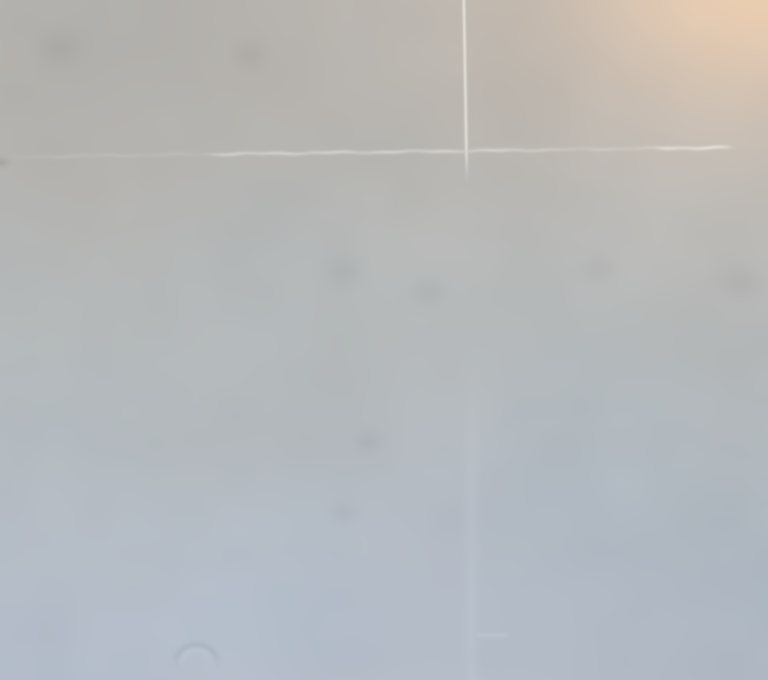
Reproduce this texture procedurally as a WebGL 2 fragment shader.

```glsl
#version 300 es
precision highp float;
// A pale plaster wall with two thin bright seams and a warm glow in the top right corner.
uniform vec2 u_resolution;
out vec4 fragColor;

const vec3 WARM_GREY = vec3(0.700, 0.697, 0.685);
const vec3 MID_GREY = vec3(0.705, 0.722, 0.727);
const vec3 COOL_BLUE = vec3(0.708, 0.742, 0.790);
const vec3 SEAM_LIGHT = vec3(0.900, 0.890, 0.870);

vec2 hash2(vec2 cell) {
  vec2 h = vec2(dot(cell, vec2(127.1, 311.7)), dot(cell, vec2(269.5, 183.3)));
  return fract(sin(h) * 43758.5);
}

// Soft cellular noise: smooth blobs around jittered cell points, about -0.5 to 0.5
float softCells(vec2 p) {
  vec2 cell = floor(p), f = fract(p);
  float sum = 0.0, weight = 0.0;
  for (int j = -1; j <= 1; j++) {
    for (int i = -1; i <= 1; i++) {
      vec2 o = vec2(i, j);
      vec2 h = hash2(cell + o);
      vec2 d = o + 0.25 + 0.5 * h - f;
      float w = exp(-4.0 * dot(d, d));
      sum += w * (fract(h.x * 17.0 + h.y * 5.0) - 0.5);
      weight += w;
    }
  }
  return sum / weight;
}

float blob(vec2 p, vec2 center, vec2 radius) {
  vec2 d = (p - center) / radius;
  return exp(-dot(d, d));
}

float band(float d, float width) {
  return exp(-d * d / (width * width));
}

// Range mask with soft ends
float span(float x, float a, float b, float soft) {
  return smoothstep(a - soft, a + soft, x) * (1.0 - smoothstep(b - soft, b + soft, x));
}

// Vertical fade from warm grey to cool blue, tilted and slightly darker to the right
vec3 wallColor(vec2 p) {
  float h = p.y + 0.05 * sin(p.x * 5.0 + 0.6) + 0.03 * (p.x - 0.5);
  vec3 c = mix(COOL_BLUE, MID_GREY, smoothstep(0.05, 0.56, h));
  c = mix(c, WARM_GREY, smoothstep(0.52, 0.88, h));
  float lowRight = smoothstep(0.5, 1.0, p.x) * (1.0 - smoothstep(0.2, 0.65, p.y));
  return c - lowRight * vec3(0.020, 0.018, 0.025);
}

vec3 glow(vec2 p) {
  float wide = blob(p, vec2(1.0, 1.04), vec2(0.42, 0.34));
  float core = blob(p, vec2(0.99, 1.03), vec2(0.20, 0.17));
  return wide * vec3(0.110, 0.052, 0.008) + core * vec3(0.125, 0.065, 0.005);
}

// Dark smudges: position and radius
float smudges(vec2 p, float aspect) {
  vec3 marks[8] = vec3[8](
    vec3(0.479, 0.350, 0.014), vec3(0.447, 0.245, 0.016),
    vec3(0.780, 0.605, 0.022), vec3(0.445, 0.600, 0.022),
    vec3(0.558, 0.570, 0.020), vec3(0.325, 0.920, 0.020),
    vec3(0.080, 0.930, 0.024), vec3(0.965, 0.582, 0.024));
  float sum = 0.0;
  for (int i = 0; i < 8; i++) {
    vec3 m = marks[i];
    sum += blob(p, m.xy, m.z * vec2(1.2 / aspect, 1.0));
  }
  return sum;
}

// Two crossing seams, the level one broken and brighter near the right
float seams(vec2 p, float aspect) {
  float wobble = 0.0007 * sin(p.x * 61.0) + 0.0005 * sin(p.x * 143.0);
  float level = p.y - (0.769 + 0.015 * p.x + wobble);
  float strength = 0.14 * span(p.x, 0.03, 0.28, 0.03)
    + 0.52 * span(p.x, 0.28, 0.70, 0.025)
    + 0.28 * span(p.x, 0.70, 0.86, 0.02)
    + 0.80 * span(p.x, 0.86, 0.95, 0.012);
  strength *= 0.85 + 0.15 * sin(p.x * 90.0);
  float across = (p.x - 0.6080 + 0.015 * (p.y - 0.73)) * aspect;
  float upright = band(across, 0.0026) * smoothstep(0.725, 0.79, p.y);
  return max(band(level, 0.0030) * strength, 0.80 * upright);
}

void main() {
  vec2 p = gl_FragCoord.xy / u_resolution;
  float aspect = u_resolution.x / u_resolution.y;
  vec2 q = vec2(p.x * aspect, p.y);

  vec3 color = wallColor(p) + glow(p);

  // Mottled plaster
  float mottle = softCells(q * 7.0) + 0.5 * softCells(q * 19.0 + 4.0);
  float tint = softCells(q * 4.0 + 9.0);
  color += 0.018 * mottle + 0.012 * tint * vec3(1.0, 0.0, -0.8);
  color -= 0.025 * smudges(p, aspect);

  // Faint lower seam, short ledge and curled mark
  float lower = (p.x - 0.614) * aspect;
  color += 0.016 * band(lower, 0.010) * (1.0 - smoothstep(0.25, 0.50, p.y));
  color += 0.025 * band(p.y - 0.066, 0.004) * span(p.x, 0.622, 0.66, 0.006);
  vec2 curl = q - vec2(0.256 * aspect, 0.025);
  float ring = length(curl * vec2(0.9, 1.0)) - 0.027;
  float upper = smoothstep(-0.01, 0.015, curl.y);
  color += upper * (0.018 * band(ring + 0.007, 0.005) - 0.035 * band(ring, 0.005));
  color -= 0.06 * blob(p, vec2(0.0, 0.761), vec2(0.010, 0.006));

  color = mix(color, max(color + 0.05, SEAM_LIGHT), seams(p, aspect));
  fragColor = vec4(clamp(color, 0.0, 1.0), 1.0);
}
```
